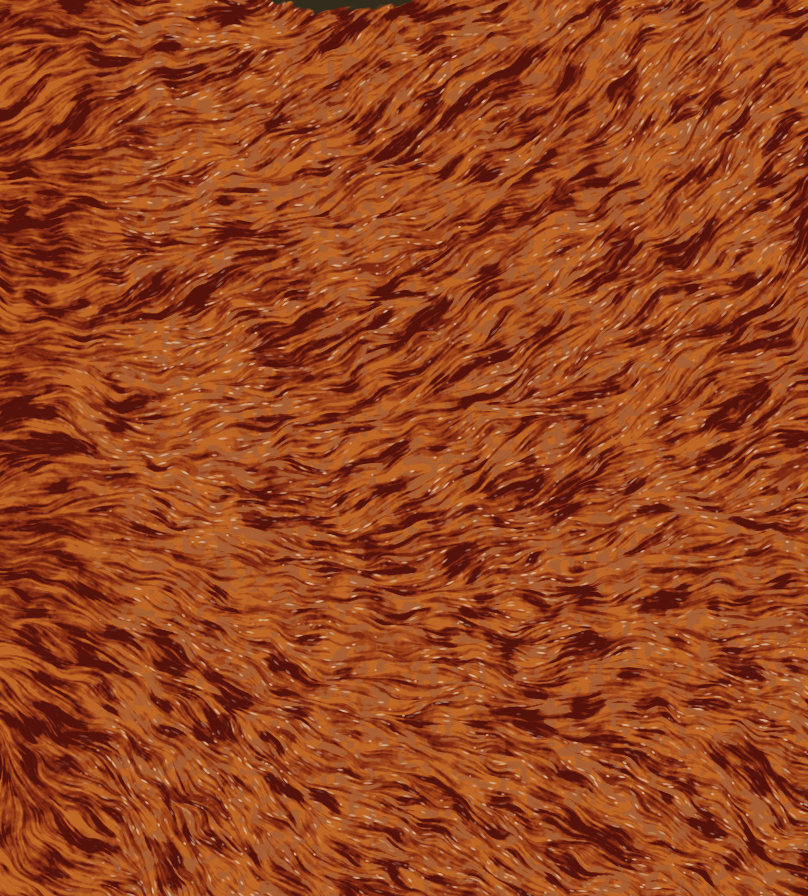
Give the GLSL for this texture, as a WebGL 1 fragment shader.

```glsl
precision highp float;
uniform vec2 u_resolution;

#define HAIR_FREQ 370.0
#define CLUMP_FREQ 170.0
#define GAP_FREQ 88.0
#define STEP_LENGTH 0.0019
#define BASE_TONE 0.70
#define HAIR_CONTRAST 3.4
#define CLUMP_CONTRAST 1.5
#define GAP_DEPTH 0.5
#define GLINT_FREQ 95.0
#define GLINT_SHARE 0.34

const vec3 SHADOW = vec3(0.33, 0.07, 0.045);
const vec3 RUST = vec3(0.51, 0.16, 0.07);
const vec3 AMBER = vec3(0.63, 0.27, 0.10);
const vec3 GOLD = vec3(0.75, 0.40, 0.14);
const vec3 SHEEN = vec3(0.65, 0.37, 0.21);
const vec3 GLINT = vec3(0.84, 0.68, 0.54);
const vec3 BACKDROP = vec3(0.20, 0.17, 0.11);

float hash(vec2 p) {
  vec3 q = fract(p.xyx * 0.1031);
  q += dot(q, q.yzx + 33.33);
  return fract((q.x + q.y) * q.z);
}

float noise(vec2 p) {
  vec2 i = floor(p), f = fract(p);
  f = f * f * (3.0 - 2.0 * f);
  return mix(mix(hash(i), hash(i + vec2(1.0, 0.0)), f.x),
             mix(hash(i + vec2(0.0, 1.0)), hash(i + 1.0), f.x), f.y);
}

// 1 along the shaggy left border, 0 on the flat pile
float border(vec2 p) {
  return 1.0 - smoothstep(0.06, 0.18, p.x + 0.07 * (noise(p * 13.0) - 0.5));
}

// Combing direction: rising at upper right, falling at the bottom and left,
// with each small lock turned a little
vec2 pileDirection(vec2 p) {
  float angle = mix(-0.45, 0.6, smoothstep(0.05, 0.65, p.y));
  angle -= 0.5 * (1.0 - smoothstep(0.1, 0.5, p.x));
  float fan = 0.5 + 0.9 * (1.0 - smoothstep(0.08, 0.2, p.x));
  angle += fan * (noise(p * 9.0 + 4.0) - 0.5);
  angle += 1.1 * (noise(p * 48.0 + 31.0) - 0.5);
  return vec2(cos(angle), sin(angle));
}

// Hair, clump and gap noise at one point
vec3 strands(vec2 p) {
  return vec3(noise(p * HAIR_FREQ), noise(p * CLUMP_FREQ + 17.0),
              noise(p * GAP_FREQ + 41.0));
}

// Noise averaged both ways along the pile, centred on zero
vec3 combed(vec2 p) {
  vec2 ahead = p, behind = p;
  vec3 sum = strands(p);
  for (int i = 0; i < 8; i++) {
    ahead += STEP_LENGTH * pileDirection(ahead);
    behind -= STEP_LENGTH * pileDirection(behind);
    sum += strands(ahead) + strands(behind);
  }
  return sum / 17.0 - 0.5;
}

// Short bright dashes scattered along the pile
float glints(vec2 p) {
  vec2 cell = floor(p * GLINT_FREQ);
  float light = 0.0;
  for (int y = -1; y <= 1; y++) {
    for (int x = -1; x <= 1; x++) {
      vec2 id = cell + vec2(x, y);
      vec2 centre = (id + vec2(hash(id + 3.0), hash(id + 71.0))) / GLINT_FREQ;
      vec2 dir = pileDirection(centre);
      vec2 d = p - centre;
      float along = dot(d, dir), across = dot(d, vec2(-dir.y, dir.x));
      float reach = mix(0.002, 0.008, hash(id + 29.0));
      float dash = 1.0 - smoothstep(0.3, 1.0, length(vec2(along / reach, across / 0.0018)));
      float share = GLINT_SHARE * 2.0 * noise(centre * 14.0);
      light = max(light, dash * step(hash(id), share) * mix(0.3, 1.0, hash(id + 53.0)));
    }
  }
  return light;
}

vec3 furColour(float tone) {
  vec3 c = mix(SHADOW, RUST, smoothstep(-0.1, 0.3, tone));
  c = mix(c, AMBER, smoothstep(0.3, 0.6, tone));
  return mix(c, GOLD, smoothstep(0.6, 1.0, tone));
}

void main() {
  vec2 p = gl_FragCoord.xy / u_resolution.y;
  vec3 fur = combed(p);
  float edge = border(p);

  // Ragged dark gaps, gathered in loose patches
  float patches = noise(p * vec2(8.0, 15.0) + 8.0) - 0.5;
  float gap = 1.0 - smoothstep(-0.21, -0.08, fur.z + 0.5 * fur.x + 0.14 * patches);

  // Tone of hairs, gaps and border tufts
  float tone = BASE_TONE + HAIR_CONTRAST * fur.x + CLUMP_CONTRAST * fur.y;
  tone += 0.6 * fur.z + 0.15 * patches - GAP_DEPTH * gap;
  float tufts = noise(p * vec2(16.0, 26.0) + 3.0 * fur.yz) - 0.5;
  tone += edge * (0.7 * tufts - 0.24);
  vec3 colour = furColour(tone);

  // Pale sheen on some hairs, then glints
  float sheen = smoothstep(0.58, 0.72, noise(p * 130.0 + 23.0) + 1.5 * fur.x);
  colour = mix(colour, SHEEN, 0.85 * sheen * smoothstep(0.4, 0.7, tone) * (1.0 - edge));
  colour = mix(colour, GLINT, glints(p) * (1.0 - 0.8 * edge) * (1.0 - 0.5 * gap));

  // Sliver of backdrop at the top rim
  float rim = 0.988 + 2.2 * pow(p.x - 0.385, 2.0) + 0.03 * fur.y;
  colour = mix(colour, BACKDROP, smoothstep(rim - 0.002, rim + 0.002, p.y));
  gl_FragColor = vec4(colour, 1.0);
}
```
